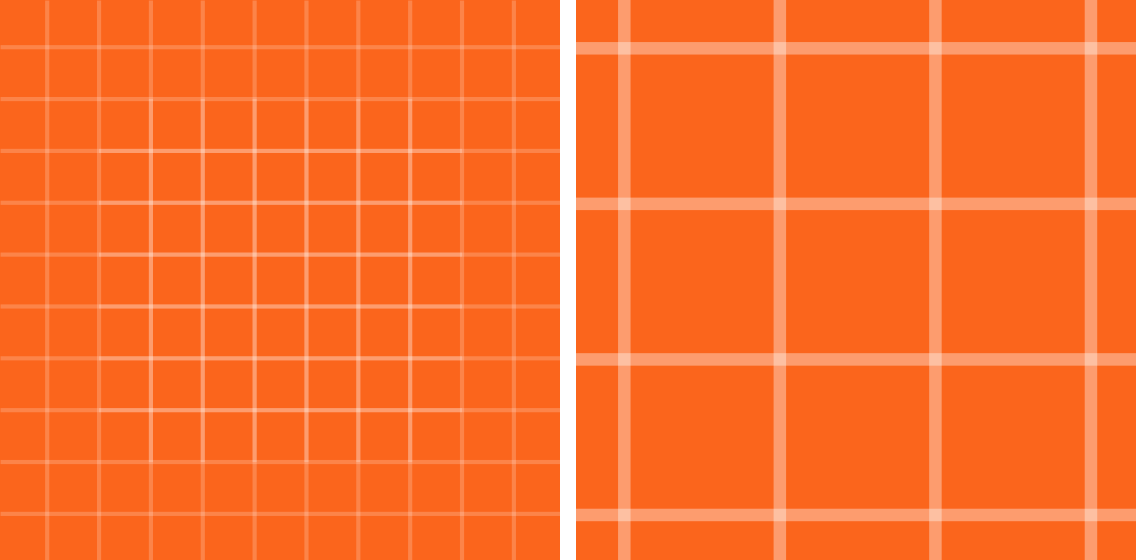
Left, the full canvas; right, a detail of the centre.
Give the GLSL for this pattern, as a WebGL 1 fragment shader.

```glsl
precision highp float;
// Orange field ruled with a square grid of ten translucent white lines each way.
// A second set of strokes doubles the six middle lines over a central square;
// every stroke is laid on separately, so crossings grow lighter.

uniform vec2 u_resolution;

// Antialiased coverage per axis of the interval from low to high.
vec2 span(vec2 p, float low, float high, vec2 pixel) {
  return clamp((0.5 * (high - low) - abs(p - 0.5 * (low + high))) / pixel + 0.5, 0.0, 1.0);
}

// Share of the field left uncovered after a vertical and a horizontal stroke.
float fieldLeft(vec2 strokes) {
  vec2 left = 1.0 - 0.2 * strokes;
  return left.x * left.y;
}

void main() {
  // The canvas is 108 units wide, with y measured down from the top.
  vec2 pixel = 108.0 / u_resolution;
  vec2 uv = gl_FragCoord.xy / u_resolution;
  vec2 p = 108.0 * vec2(uv.x, 1.0 - uv.y) - 0.105;

  // Lines 0.8 wide, centred at 9, 19, ... 99 on both axes.
  vec2 lines = span(mod(p - 4.0, 10.0), 4.6, 5.4, pixel);

  // Full-length strokes begin at the shifted origin and run off the far edge.
  vec2 fullStrokes = lines * span(p, 0.0, 120.0, pixel).yx;

  // Inner strokes: lines 29 to 79, each reaching from 19 to 89.
  vec2 innerStrokes = lines * span(p, 24.0, 84.0, pixel) * span(p, 19.0, 89.0, pixel).yx;

  vec3 orange = vec3(0.985, 0.396, 0.11);
  float field = fieldLeft(fullStrokes) * fieldLeft(innerStrokes);
  gl_FragColor = vec4(mix(vec3(1.0), orange, field), 1.0);
}
```
